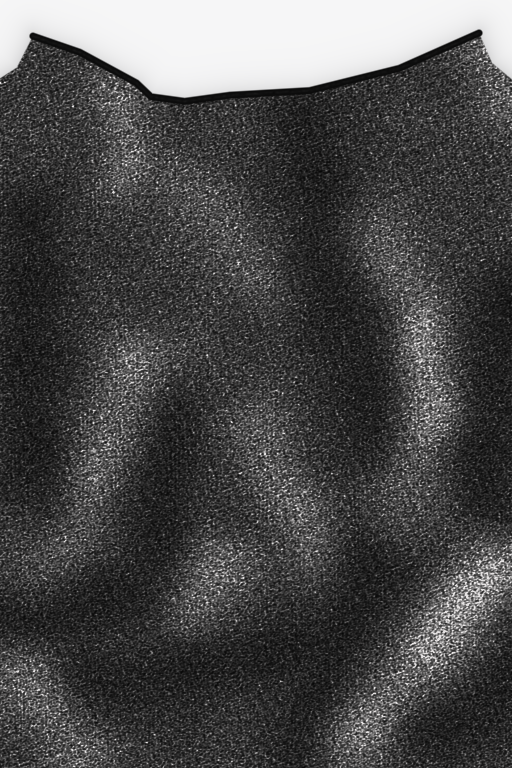
A Shadertoy shader for this texture:

```glsl
// Neckline, left to right; the first and last two spans are the bare shoulders
const vec2 neckline[13] = vec2[13](
    vec2(-0.02, 0.885), vec2(0.022, 0.912), vec2(0.043, 0.953), vec2(0.104, 0.932),
    vec2(0.178, 0.892), vec2(0.197, 0.874), vec2(0.241, 0.868), vec2(0.300, 0.876),
    vec2(0.404, 0.882), vec2(0.521, 0.911), vec2(0.625, 0.957), vec2(0.642, 0.918),
    vec2(0.700, 0.870));

// Fold crests and hollows as segments (start.xy, end.xy)
const vec4 crests[12] = vec4[12](
    vec4(0.150, 0.870, 0.167, 0.790), vec4(0.234, 0.766, 0.325, 0.648),
    vec4(0.482, 0.694, 0.547, 0.583), vec4(0.547, 0.583, 0.562, 0.453),
    vec4(0.562, 0.453, 0.521, 0.323), vec4(0.176, 0.531, 0.130, 0.375),
    vec4(0.130, 0.375, 0.040, 0.245), vec4(0.330, 0.450, 0.404, 0.297),
    vec4(0.254, 0.206, 0.286, 0.258), vec4(0.638, 0.264, 0.560, 0.147),
    vec4(0.560, 0.147, 0.456, 0.036), vec4(0.020, 0.128, 0.098, 0.023));
const float sheen[12] = float[12](
    0.55, 0.4, 0.6, 0.8, 0.55, 0.6, 0.45, 0.5, 0.6, 0.95, 0.75, 0.65);
const vec4 hollows[9] = vec4[9](
    vec4(0.404, 0.830, 0.436, 0.650), vec4(0.436, 0.650, 0.482, 0.453),
    vec4(0.040, 0.700, 0.045, 0.375), vec4(0.000, 0.200, 0.180, 0.232),
    vec4(0.117, 0.102, 0.378, 0.154), vec4(0.508, 0.297, 0.390, 0.036),
    vec4(0.228, 0.440, 0.195, 0.258), vec4(0.657, 0.610, 0.638, 0.350),
    vec4(0.573, 0.050, 0.667, 0.120));

vec2 randomGradient(vec2 cell) {
    vec2 q = vec2(dot(cell, vec2(127.1, 311.7)), dot(cell, vec2(269.5, 183.3)));
    return 2.0 * fract(sin(q) * 43758.55) - 1.0;
}

float gradientNoise(vec2 p) {
    vec2 i = floor(p), f = p - i;
    vec2 u = f * f * f * (f * (f * 6.0 - 15.0) + 10.0);
    vec2 e = vec2(1.0, 0.0);
    float low = mix(dot(randomGradient(i), f),
                    dot(randomGradient(i + e.xy), f - e.xy), u.x);
    float high = mix(dot(randomGradient(i + e.yx), f - e.yx),
                     dot(randomGradient(i + 1.0), f - 1.0), u.x);
    return mix(low, high, u.y);
}

float segmentDistance(vec2 p, vec2 a, vec2 b) {
    vec2 ab = b - a;
    return length(p - a - ab * clamp(dot(p - a, ab) / dot(ab, ab), 0.0, 1.0));
}

float fold(vec2 p, vec4 s, float width) {
    float d = segmentDistance(p, s.xy, s.zw) / width;
    return exp(-d * d);
}

// Log brightness of the draped cloth
float drape(vec2 p) {
    p += 0.02 * vec2(gradientNoise(p * 9.0), gradientNoise(p * 9.0 + 40.0));
    float light = 0.6 * fold(p, vec4(0.63, 0.93, 0.66, 0.87), 0.04);
    float dark = 0.0;
    for (int i = 0; i < 12; i++)
        light = max(light, sheen[i] * fold(p, crests[i], 0.047));
    for (int i = 0; i < 9; i++)
        dark = max(dark, 0.55 * fold(p, hollows[i], 0.055));
    return light - dark + 0.25 * gradientNoise(p * 14.0);
}

// Metallic flecks, slightly wide and slanted, over faint knit ribs
float glitter(vec2 p) {
    vec2 q = mat2(0.94, -0.34, 0.34, 0.94) * p;
    float flecks = gradientNoise(q * vec2(255.0, 340.0))
                 + gradientNoise(q * vec2(330.0, 410.0) + 71.3)
                 + 0.4 * gradientNoise(q * 120.0);
    float ribs = sin(p.x * 1150.0 + 3.0 * gradientNoise(p * 12.0));
    return 1.55 * flecks + 0.07 * ribs;
}

void mainImage(out vec4 fragColor, in vec2 fragCoord) {
    vec2 p = fragCoord / iResolution.y;
    p.x *= 0.668 * iResolution.y / iResolution.x;
    float pixel = 1.0 / iResolution.y;

    // Distances to the cloth outline and to its rolled hem
    float outline = 1.0, hem = 1.0, top = 0.0;
    for (int i = 0; i < 12; i++) {
        vec2 a = neckline[i], b = neckline[i + 1];
        float d = segmentDistance(p, a, b);
        outline = min(outline, d);
        if (i > 1 && i < 10) hem = min(hem, d);
        if (p.x >= a.x && p.x < b.x) top = mix(a.y, b.y, (p.x - a.x) / (b.x - a.x));
    }
    float cloth = p.y < top ? -outline : outline;

    // Pale backdrop with a soft contact shadow
    vec3 color = vec3(0.965, 0.965, 0.968) - 0.12 * exp(-max(cloth, 0.0) * 70.0);

    float tone = 0.205 * exp(drape(p) + glitter(p));
    vec3 fabric = min(tone, 0.9) * vec3(1.0, 0.99, 0.99);
    color = mix(color, fabric, smoothstep(pixel, -pixel, cloth));

    // Dark rolled hem with a faint lit spine
    float roll = 0.045 + 0.05 * smoothstep(0.003, 0.0, hem) * (0.5 + gradientNoise(p * 200.0));
    color = mix(color, vec3(roll), smoothstep(pixel, -pixel, hem - 0.0045));

    fragColor = vec4(color, 1.0);
}
```
